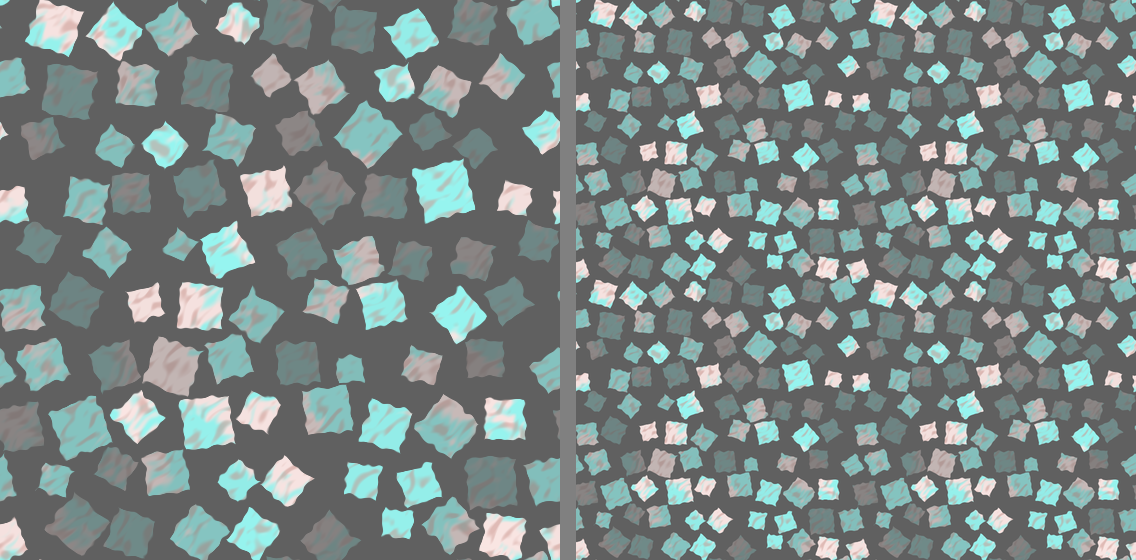
Left: one tile. Right: repeated 2 by 2.
Reproduce this pattern procedurally as a three.js fragment shader.

```glsl
// Scattered, rough-edged square chips of cyan and pale pink mineral on flat grey.
// A staggered jittered grid places turned squares, each shrunk until it clears its
// neighbours; wrapping gradient noise frays the edges and paints the streaks.

varying vec2 vUv;

const vec2 GRID = vec2(9.0, 10.0);     // chips across and up (even row count)
const float JITTER = 0.17;             // centre offset, in cells
const float HALF_MIN = 0.028;          // half side of the chips
const float HALF_MAX = 0.054;
const float GAP = 0.002;               // clearance kept around a chip
const float REACH = 0.085;             // farthest a chip extends from its centre
const float EDGE = 0.0013;             // softness of the outline
const float FRAY_FREQ = 52.0;
const float FRAY = 0.009;
const float BEND_FREQ = 18.0;
const float BEND = 0.018;
const vec2 STREAK_FREQ = vec2(22.0, 54.0); // along and across the streaks
const float PATCH_FREQ = 5.0;          // size of the cyan and pink regions

const vec3 GROUND = vec3(0.376);
const vec3 CYAN = vec3(0.59, 0.96, 0.94);
const vec3 PINK = vec3(0.98, 0.90, 0.89);
const vec3 VEIN = vec3(0.80, 0.60, 0.57);

vec2 hash2(vec2 p) {
  vec3 q = fract(p.xyx * vec3(0.1031, 0.1030, 0.0973));
  q += dot(q, q.yzx + 33.33);
  return fract((q.xx + q.yz) * q.zy);
}

vec2 gradientAt(vec2 cell, vec2 period, float seed) {
  float a = 6.2831853 * hash2(mod(cell, period) + seed).x;
  return vec2(cos(a), sin(a));
}

// Gradient noise that repeats after a whole number of cells.
float noise(vec2 p, vec2 period, float seed) {
  vec2 i = floor(p), f = p - i;
  vec2 u = f * f * f * (f * (f * 6.0 - 15.0) + 10.0);
  vec2 e = vec2(1.0, 0.0);
  float a = dot(gradientAt(i, period, seed), f);
  float b = dot(gradientAt(i + e, period, seed), f - e);
  float c = dot(gradientAt(i + e.yx, period, seed), f - e.yx);
  float d = dot(gradientAt(i + 1.0, period, seed), f - 1.0);
  return mix(mix(a, b, u.x), mix(c, d, u.x), u.y);
}

vec2 noise2(vec2 uv, float freq, float seed) {
  return vec2(noise(uv * freq, vec2(freq), seed), noise(uv * freq, vec2(freq), seed + 71.0));
}

vec2 toFrame(vec2 p, float angle) {
  float c = cos(angle), s = sin(angle);
  return vec2(c * p.x + s * p.y, c * p.y - s * p.x);
}

vec2 chipCentre(vec2 id) {
  vec2 k = mod(id, GRID);
  float stagger = mod(k.y, 2.0) * 0.5 - 0.25;
  return (id + 0.5 + vec2(stagger, 0.0) + JITTER * (2.0 * hash2(k) - 1.0)) / GRID;
}

// x: rotation, y: wanted half side
vec2 chipShape(vec2 id) {
  vec2 r = hash2(mod(id, GRID) + 20.0);
  return vec2(r.x * 1.5707963, mix(HALF_MIN, HALF_MAX, r.y));
}

// Half side after shrinking: separating axes of both squares for every neighbour.
float clearHalf(vec2 id, vec2 centre, vec2 shape) {
  float fit = 1.0;
  for (int y = -1; y <= 1; y++) {
    for (int x = -2; x <= 2; x++) {
      if (x == 0 && y == 0) continue;
      vec2 other = id + vec2(float(x), float(y));
      vec2 s = chipShape(other);
      vec2 d = chipCentre(other) - centre;
      vec2 mine = abs(toFrame(d, shape.x)), theirs = abs(toFrame(d, s.x));
      float turn = s.x - shape.x;
      float spread = abs(cos(turn)) + abs(sin(turn));
      float t = max(max(mine.x, mine.y) / (shape.y + s.y * spread),
                    max(theirs.x, theirs.y) / (s.y + shape.y * spread));
      fit = min(fit, t);
    }
  }
  return shape.y * fit - GAP;
}

// Three levels of opacity: faint, medium and full.
float chipOpacity(vec2 id) {
  vec2 r = hash2(mod(id, GRID) + 40.0);
  float level = r.x < 0.28 ? 0.27 : (r.x < 0.68 ? 0.65 : 0.97);
  return level + 0.06 * (r.y - 0.5);
}

vec3 mineral(vec2 uv) {
  vec2 p = uv + BEND * noise2(uv, BEND_FREQ, 3.0);
  vec2 q = vec2(p.x + p.y, p.y - p.x) * STREAK_FREQ;
  float streak = noise(q, STREAK_FREQ, 11.0);
  float vein = noise(q.yx, STREAK_FREQ.yx, 29.0);
  float region = noise(uv * PATCH_FREQ, vec2(PATCH_FREQ), 7.0)
    + 0.5 * noise(uv * PATCH_FREQ * 2.0, vec2(PATCH_FREQ * 2.0), 53.0);
  vec3 colour = mix(CYAN, PINK, smoothstep(-0.04, 0.28, region + 0.4 * streak));
  return mix(colour, VEIN, 0.55 * smoothstep(0.0, 0.45, vein));
}

void main() {
  vec2 p = vUv + FRAY * noise2(vUv, FRAY_FREQ, 5.0);
  vec2 cell = floor(p * GRID);
  float cover = 0.0;
  for (int y = -1; y <= 1; y++) {
    for (int x = -1; x <= 1; x++) {
      vec2 id = cell + vec2(float(x), float(y));
      vec2 centre = chipCentre(id);
      if (distance(p, centre) > REACH) continue;
      vec2 shape = chipShape(id);
      vec2 q = abs(toFrame(p - centre, shape.x));
      float d = max(q.x, q.y) - clearHalf(id, centre, shape);
      cover = max(cover, chipOpacity(id) * (1.0 - smoothstep(-EDGE, EDGE, d)));
    }
  }
  gl_FragColor = vec4(mix(GROUND, mineral(vUv), cover), 1.0);
}
```
